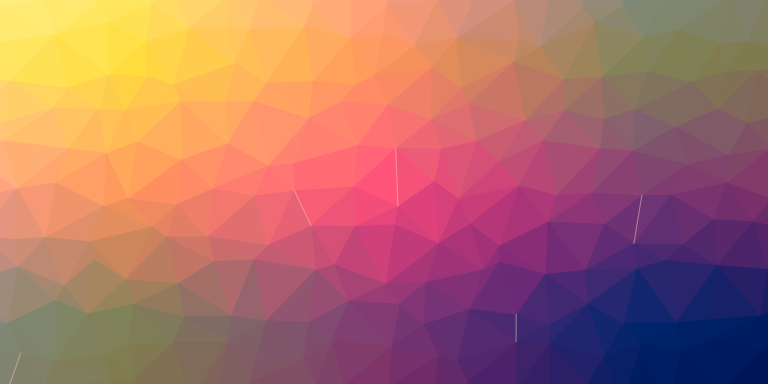
A WebGL 2 fragment shader for this background:

```glsl
#version 300 es
precision highp float;

uniform vec2 u_resolution;
out vec4 fragColor;

const vec2 MESH_SCALE = vec2(18.5, 9.72);
const vec2 MESH_OFFSET = vec2(0.325, 0.886);

vec2 hash22(vec2 p) {
    vec3 q = fract(p.xyx * vec3(0.1031, 0.1030, 0.0973));
    q += dot(q, q.yzx + 33.33);
    return fract((q.xx + q.yz) * q.zy);
}

// Jittered grid point, in mesh cells counted from the top left
vec2 vertex(vec2 id) {
    return id + 0.68 * (hash22(id + 41.0) - 0.5);
}

// Yellow through pink to navy
vec3 palette(float t) {
    vec3 stops[7] = vec3[7](
        vec3(1.0, 0.93, 0.52), vec3(1.0, 0.87, 0.24), vec3(1.0, 0.61, 0.42),
        vec3(1.0, 0.30, 0.48), vec3(0.55, 0.17, 0.47), vec3(0.0, 0.15, 0.43),
        vec3(0.0, 0.08, 0.34));
    float x = clamp(t, 0.0, 1.0) * 6.0;
    int i = min(int(x), 5);
    return mix(stops[i], stops[i + 1], x - float(i));
}

float cross2(vec2 a, vec2 b) {
    return a.x * b.y - a.y * b.x;
}

float edgeDistance(vec2 p, vec2 a, vec2 b) {
    return cross2(b - a, p - a) / length(b - a);
}

float segmentDistance(vec2 p, vec2 a, vec2 b) {
    vec2 ab = b - a;
    return length(p - a - ab * clamp(dot(p - a, ab) / dot(ab, ab), 0.0, 1.0));
}

// Flat facet colour, weighted by its smooth coverage of the pixel
vec4 facet(vec2 p, vec2 a, vec2 b, vec2 c, float pixel) {
    float facing = sign(cross2(b - a, c - a));
    float inside = min(min(edgeDistance(p, a, b) * facing,
                           edgeDistance(p, b, c) * facing),
                       edgeDistance(p, c, a) * facing);
    float coverage = clamp(0.5 + inside / pixel, 0.0, 1.0);
    vec2 center = ((a + b + c) / 3.0 + MESH_OFFSET) / MESH_SCALE;
    vec3 color = 0.5 * (palette(center.x) + palette(center.y));
    return vec4(color, 1.0) * coverage;
}

void main() {
    vec2 uv = gl_FragCoord.xy / u_resolution;
    vec2 p = vec2(uv.x, 1.0 - uv.y) * MESH_SCALE - MESH_OFFSET;
    float pixel = MESH_SCALE.y / u_resolution.y;

    // Triangles of the surrounding cells, split along the shorter diagonal
    vec4 sum = vec4(0.0);
    for (int y = -1; y <= 1; y++) {
        for (int x = -1; x <= 1; x++) {
            vec2 id = floor(p) + vec2(x, y);
            vec2 a = vertex(id);
            vec2 b = vertex(id + vec2(1, 0));
            vec2 c = vertex(id + vec2(1, 1));
            vec2 d = vertex(id + vec2(0, 1));
            if (distance(a, c) < distance(b, d)) {
                sum += facet(p, a, b, c, pixel) + facet(p, a, c, d, pixel);
            } else {
                sum += facet(p, a, b, d, pixel) + facet(p, b, c, d, pixel);
            }
        }
    }
    vec3 color = sum.rgb / max(sum.a, 0.001);

    // Pale hairline seams along a few upright edges
    vec2 seams[5] = vec2[5](vec2(7, 4), vec2(9, 3), vec2(15, 4), vec2(12, 7), vec2(0, 8));
    for (int i = 0; i < 5; i++) {
        float dist = segmentDistance(p, vertex(seams[i]), vertex(seams[i] + vec2(0, 1)));
        float line = 1.0 - smoothstep(0.0, 0.028, dist);
        color = mix(color, vec3(0.95, 0.8, 0.75), 0.45 * line);
    }
    fragColor = vec4(color, 1.0);
}
```
